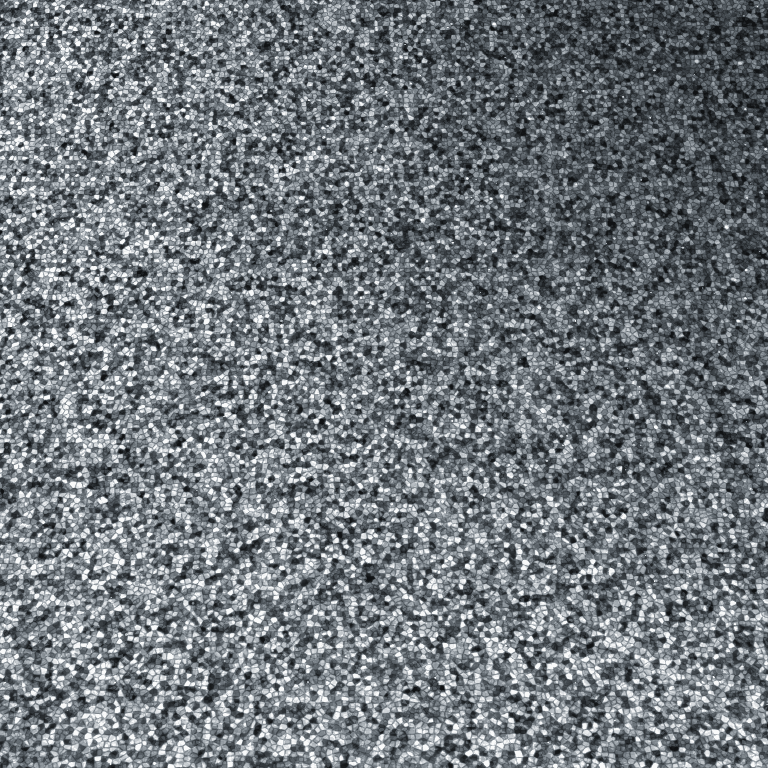
Give the GLSL for this texture, as a Shadertoy shader.

```glsl
const float NEAR_DENSITY = 122.0;   // grains across the canvas at the bottom
const float FAR_DENSITY = 164.0;    // grains across the canvas at the top
const float GRAIN_FLATTEN = 1.12;   // grains are slightly wider than tall
const float GRAIN_SOFTNESS = 9.0;   // higher gives crisper grain faces
const float CREVICE_WIDTH = 0.42;
const float CREVICE_SHADE = 0.55;
const float FINE_SCALE = 1.63;
const float PATCH_SCALE = 0.31;
const vec3 LAYER_WEIGHTS = vec3(0.66, 0.25, 0.09);  // grain, fine, patch
const float MEAN_GRAIN = 0.40;
const float CONTRAST = 2.55;
const float SHADOW_LIGHT = 0.24;
const float OPEN_LIGHT = 0.525;
const vec2 SHADOW_CORNER = vec2(1.03, 1.0);
const float LARGE_GLINT_SCALE = 0.45;
const float LARGE_GLINT_CHANCE = 0.035;
const float SMALL_GLINT_CHANCE = 0.014;
const float GLINT_STRENGTH = 0.55;
const vec3 STEEL_TINT = vec3(-0.030, 0.001, 0.027);

vec3 hash3(vec2 cell) {
    vec3 p = fract(cell.xyx * vec3(0.1031, 0.1030, 0.0973));
    p += dot(p, p.yxz + 33.33);
    return fract((p.xxy + p.yzz) * p.zyx);
}

// Soft cellular grains: random face brightness, darkened along the borders
float grains(vec2 p) {
    vec2 cell = floor(p);
    float tone = 0.0, total = 0.0;
    float nearest = 8.0, second = 8.0;
    for (int y = -1; y <= 1; y++) {
        for (int x = -1; x <= 1; x++) {
            vec2 id = cell + vec2(x, y);
            vec3 rnd = hash3(id);
            vec2 offset = id + 0.05 + 0.9 * rnd.xy - p;
            float d2 = dot(offset, offset);
            float weight = exp(-GRAIN_SOFTNESS * d2);
            tone += weight * rnd.z;
            total += weight;
            float d = sqrt(d2);
            second = min(second, max(nearest, d));
            nearest = min(nearest, d);
        }
    }
    float face = smoothstep(0.0, CREVICE_WIDTH, second - nearest);
    return tone / max(total, 1e-5) * mix(CREVICE_SHADE, 1.0, face);
}

// Sparse rounded highlights, at most one per cell
float glints(vec2 p, float chance) {
    vec2 cell = floor(p);
    vec3 place = hash3(cell + 71.0);
    vec3 shape = hash3(cell + 193.0);
    vec2 offset = p - cell - mix(vec2(0.35), vec2(0.65), place.xy);
    offset.x *= mix(0.75, 1.25, shape.y);
    float radius = mix(0.14, 0.32, shape.x * shape.x);
    float spot = 1.0 - smoothstep(radius * 0.45, radius * 1.2, length(offset));
    return spot * step(place.z, chance) * mix(0.55, 1.0, shape.z);
}

void mainImage(out vec4 fragColor, in vec2 fragCoord) {
    vec2 uv = fragCoord / iResolution.xy;

    // Receding surface: density grows with height
    float density = mix(NEAR_DENSITY, FAR_DENSITY, uv.y);
    float depth = uv.y * 0.5 * (NEAR_DENSITY + density);
    vec2 p = vec2((uv.x - 0.5) * density, depth * GRAIN_FLATTEN) + 200.0;

    // Broad falloff of light towards the shaded corner
    float falloff = smoothstep(-0.1, 1.05, distance(uv, SHADOW_CORNER));
    float light = mix(SHADOW_LIGHT, OPEN_LIGHT, falloff);

    // Grain relief at three sizes
    vec3 layers = vec3(grains(p), grains(p * FINE_SCALE + 37.0), grains(p * PATCH_SCALE + 91.0));
    float relief = dot(layers, LAYER_WEIGHTS) - MEAN_GRAIN;
    float value = light * (1.0 + CONTRAST * relief);

    // Bright facets
    float sparkle = max(glints(p * LARGE_GLINT_SCALE, LARGE_GLINT_CHANCE),
                        glints(p + 53.0, SMALL_GLINT_CHANCE));
    value += GLINT_STRENGTH * sparkle;
    value = clamp(value, 0.07, 0.98);

    // Cool tint, strongest in the midtones
    vec3 color = value + STEEL_TINT * 4.0 * value * (1.0 - value);
    fragColor = vec4(color, 1.0);
}
```
